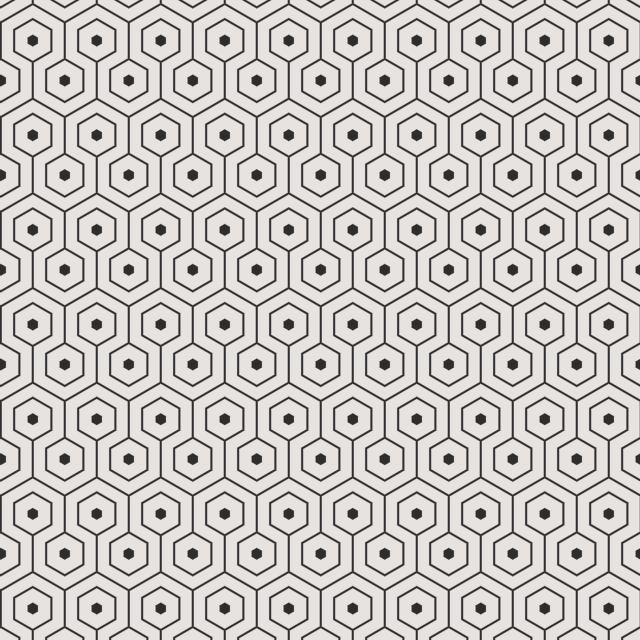
A Shadertoy shader for this pattern:

```glsl
// Interlocked hexagon tiling: outlined hexagons with solid hexagonal centres,
// hung on vertical stems between zigzag bands. One motif is drawn as a distance
// field and paired with its half-turn copy inside a repeating cell.

const vec2 CELL = vec2(0.1, 0.1479);           // size of one repeat
const vec2 CELL_CENTRE = vec2(0.0762, 0.9054); // midpoint of one motif pair
const vec2 MOTIF_OFFSET = vec2(-0.025, 0.0312);
const float RING_APOTHEM = 0.0291;
const float DOT_APOTHEM = 0.0081;
const float LINE_WIDTH = 0.0032;
const vec2 SLANT = vec2(0.5, 0.8660254);       // normal of the sloped edges

const vec3 PAPER = vec3(0.906, 0.89, 0.881);
const vec3 INK = vec3(0.18, 0.178, 0.18);

// Signed distance to a hexagon with a vertex at the top
float hexagon(vec2 p, float apothem) {
    p = abs(p);
    return max(p.x, dot(p, SLANT)) - apothem;
}

// Distance to a vertical segment on the y axis
float stem(vec2 p, float bottom, float top) {
    return length(vec2(p.x, p.y - clamp(p.y, bottom, top)));
}

// Distance to a zigzag whose peak stands above the origin
float zigzag(vec2 p, float peak) {
    return abs(dot(vec2(abs(p.x), p.y - peak), SLANT));
}

// Ring, centre, stem below and zigzag above, repeated along x
float motif(vec2 p, vec2 offset, vec2 cell) {
    p -= offset;
    p.x -= cell.x * round(p.x / cell.x);

    float rise = 0.25 * cell.x * SLANT.x / SLANT.y;
    float peak = 0.5 * cell.y - offset.y + rise;
    float ring = abs(hexagon(p, RING_APOTHEM));
    float lines = min(ring, zigzag(p, peak));
    lines = min(lines, stem(p, peak - cell.y, -RING_APOTHEM / SLANT.y));

    return min(lines - 0.5 * LINE_WIDTH, hexagon(p, DOT_APOTHEM));
}

// Both rows of the pair: the second is the first turned half way round
float pattern(vec2 p) {
    p -= CELL_CENTRE;
    p.y -= CELL.y * round(p.y / CELL.y);
    return min(motif(p, MOTIF_OFFSET, CELL), motif(-p, MOTIF_OFFSET, CELL));
}

void mainImage(out vec4 fragColor, in vec2 fragCoord) {
    vec2 uv = fragCoord / iResolution.y;
    float softness = 0.8 / iResolution.y;
    float coverage = 1.0 - smoothstep(-softness, softness, pattern(uv));
    fragColor = vec4(mix(PAPER, INK, coverage), 1.0);
}
```
